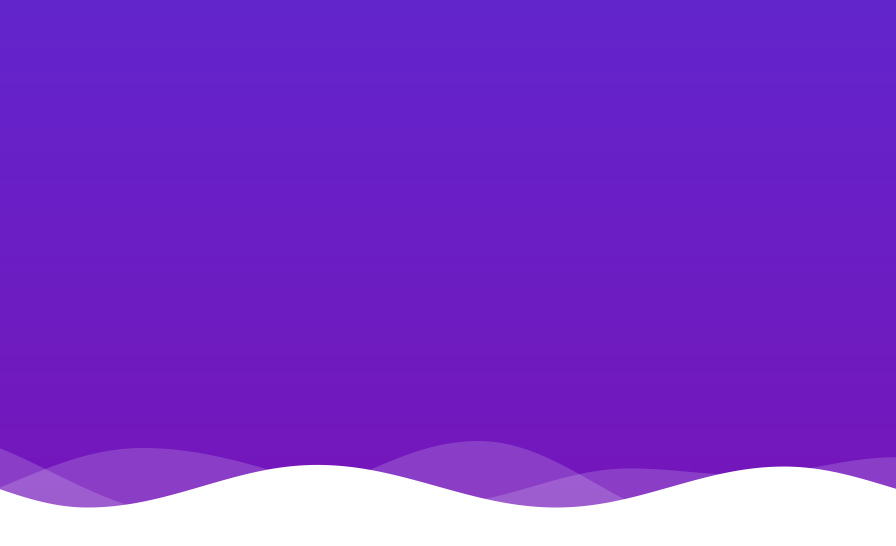
Reproduce this background procedurally as a Shadertoy shader.

```glsl
// A violet vertical gradient above a white wave at the foot of the canvas,
// with two translucent white waves behind it. Each wave is a chain of
// half-cosine arcs eased between its crests and troughs.

#define TOP_COLOR    vec3(0.384, 0.145, 0.800)
#define BOTTOM_COLOR vec3(0.462, 0.082, 0.725)
#define WAVE_COLOR   vec3(1.0)
#define VEIL_OPACITY 0.165
#define TURNS        7

// Height of a wave at x, given its turning points from left to right
float waveHeight(float x, vec2 turns[TURNS]) {
    float height = turns[0].y;
    for (int i = 1; i < TURNS; i++) {
        vec2 a = turns[i - 1], b = turns[i];
        float t = clamp((x - a.x) / (b.x - a.x), 0.0, 1.0);
        height += (b.y - a.y) * (0.5 - 0.5 * cos(3.14159 * t));
    }
    return height;
}

// Smooth coverage of the area below a height
float below(float y, float height) {
    return clamp((height - y) * iResolution.y + 0.5, 0.0, 1.0);
}

void mainImage(out vec4 fragColor, in vec2 fragCoord) {
    vec2 p = fragCoord / iResolution.xy;

    // Crests and troughs, in fractions of the canvas
    vec2 steepWave[TURNS] = vec2[TURNS](
        vec2(-0.091, 0.2115), vec2(0.208, 0.0577), vec2(0.254, 0.0577),
        vec2(0.534, 0.1923), vec2(0.794, 0.0385), vec2(1.05, 0.0385),
        vec2(1.30, 0.0385));
    vec2 gentleWave[TURNS] = vec2[TURNS](
        vec2(-0.135, 0.051), vec2(0.159, 0.1795), vec2(0.488, 0.077),
        vec2(0.703, 0.142), vec2(0.833, 0.130), vec2(1.0, 0.1625),
        vec2(1.20, 0.130));
    vec2 frontWave[TURNS] = vec2[TURNS](
        vec2(-0.112, 0.1455), vec2(0.0977, 0.0705), vec2(0.354, 0.1485),
        vec2(0.621, 0.0705), vec2(0.875, 0.1455), vec2(1.112, 0.0705),
        vec2(1.35, 0.1455));

    // Backdrop, veils, then the solid front wave
    vec3 color = mix(BOTTOM_COLOR, TOP_COLOR, p.y);
    color = mix(color, WAVE_COLOR, VEIL_OPACITY * below(p.y, waveHeight(p.x, steepWave)));
    color = mix(color, WAVE_COLOR, VEIL_OPACITY * below(p.y, waveHeight(p.x, gentleWave)));
    color = mix(color, WAVE_COLOR, below(p.y, waveHeight(p.x, frontWave)));

    fragColor = vec4(color, 1.0);
}
```
